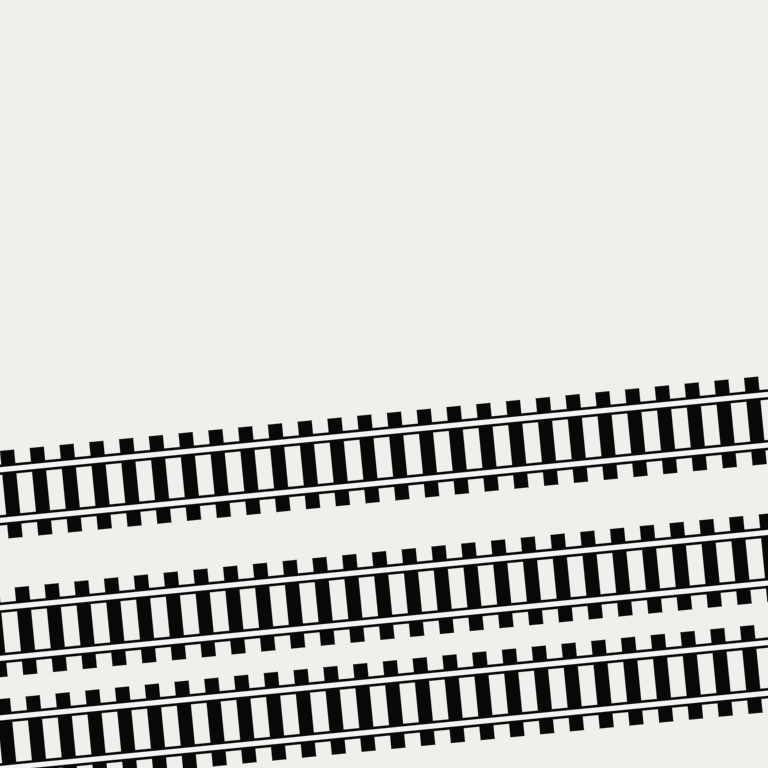
This pattern is drawn by a Shadertoy shader. Its source:

```glsl
// Three parallel railway tracks in black ink, climbing gently across pale paper.

const vec3 PAPER = vec3(0.947, 0.938, 0.922);
const vec3 RAIL_LIGHT = vec3(0.965, 0.958, 0.948);
const vec3 INK = vec3(0.035, 0.03, 0.03);

const int TRACK_COUNT = 3;
const float TRACK_ANGLE = 0.0978;
const float TIE_SPACING = 0.03894;
const vec2 TIE_HALF_SIZE = vec2(0.0092, 0.0572);
const float RAIL_OFFSET = 0.0328;      // rail centre from track centre
const float RAIL_HALF_WIDTH = 0.0067;  // including its inked outline
const float RAIL_CORE = 0.0034;        // light strip inside the outline
const float SOFTNESS = 0.0011;

// Centre of one tie on each track; fixes height and tie phase.
const vec2 TRACK_ANCHORS[TRACK_COUNT] = vec2[TRACK_COUNT](
    vec2(0.0147, 0.3568), vec2(0.0339, 0.1790), vec2(0.0094, 0.0332));

float boxDistance(vec2 p, vec2 halfSize) {
    vec2 d = abs(p) - halfSize;
    return length(max(d, 0.0)) + min(max(d.x, d.y), 0.0);
}

float coverage(float dist, float blur) {
    return 1.0 - smoothstep(-blur, blur, dist);
}

// Paints one track in its own frame: x runs along it, y across it.
vec3 paintTrack(vec3 color, vec2 p, float blur) {
    // Repeated ties
    float alongTie = (fract(p.x / TIE_SPACING + 0.5) - 0.5) * TIE_SPACING;
    float tie = boxDistance(vec2(alongTie, p.y), TIE_HALF_SIZE);
    color = mix(color, INK, coverage(tie, blur));

    // Mirrored pair of outlined rails
    float rail = abs(abs(p.y) - RAIL_OFFSET);
    color = mix(color, INK, coverage(rail - RAIL_HALF_WIDTH, blur));
    return mix(color, RAIL_LIGHT, coverage(rail - RAIL_CORE, blur));
}

void mainImage(out vec4 fragColor, in vec2 fragCoord) {
    float canvas = min(iResolution.x, iResolution.y);
    vec2 uv = fragCoord / canvas;
    float blur = max(SOFTNESS, 0.75 / canvas);

    float c = cos(TRACK_ANGLE);
    float s = sin(TRACK_ANGLE);
    vec3 color = PAPER;
    for (int i = 0; i < TRACK_COUNT; i++) {
        vec2 q = uv - TRACK_ANCHORS[i];
        vec2 local = vec2(c * q.x + s * q.y, c * q.y - s * q.x);
        color = paintTrack(color, local, blur);
    }
    fragColor = vec4(color, 1.0);
}
```
